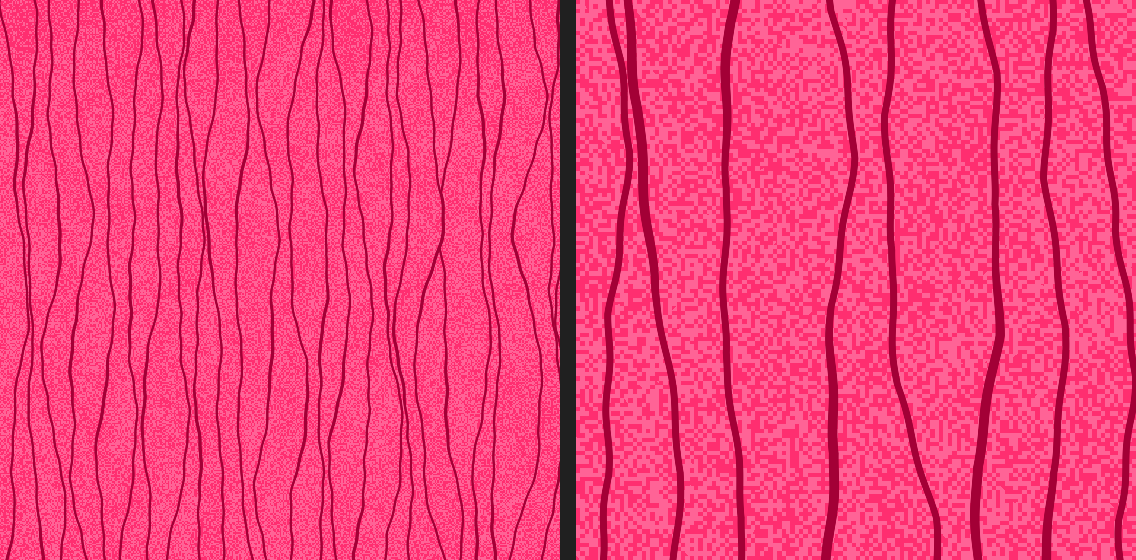
Left, the full canvas; right, a detail of the centre.
Give the GLSL for this texture, as a Shadertoy shader.

```glsl
// Pink speckled bark with thin dark upright strands that wander, meet and part.

#define STRANDS 24
#define HALF_WIDTH 0.0021
#define SWAY 0.028
#define BUNDLE_STEP 0.0014
#define GRAIN_CELLS 384.0
#define PATCH_DEPTH 0.13
#define LIGHT_PINK vec3(1.00, 0.39, 0.59)
#define DEEP_PINK vec3(1.00, 0.18, 0.44)
#define DARK_STRAND vec3(0.64, 0.00, 0.21)

const float TAU = 6.2831853;

float hash(vec2 p) {
    vec3 q = fract(vec3(p.xyx) * 0.1031);
    q += dot(q, q.yzx + 33.33);
    return fract((q.x + q.y) * q.z);
}

// Triangle wave from -1 to 1, gives the strands their small kinks.
float kink(float t) {
    return 4.0 * abs(fract(t) - 0.5) - 1.0;
}

// Free horizontal position of one strand at height y.
float strandPath(float id, float y) {
    float a = hash(vec2(id, 3.0));
    float b = hash(vec2(id, 11.0));
    float c = hash(vec2(id, 27.0));
    float x = (id + 0.2 + 0.6 * a) / float(STRANDS);
    float reach = SWAY * mix(0.25, 1.0, b * b);
    x += reach * sin(TAU * (y * (0.9 + 0.9 * c) + a));
    x += 0.007 * sin(TAU * (y * (2.1 + b) + c));
    x += 0.003 * kink(y * (4.5 + 2.0 * a) + b);
    x += 0.0010 * sin(TAU * (y * (13.0 + 5.0 * c) + a));
    return x + 0.006 * sin(5.0 * y + 0.8 * id);
}

// Coverage by all strands; a strand never passes its left neighbour,
// so crossing paths join into one slightly thicker stem.
float strandMask(vec2 p, float pixel) {
    float mask = 0.0;
    float previous = -1.0;
    for (int i = -2; i < STRANDS + 2; i++) {
        float id = float(i);
        float x = max(previous + BUNDLE_STEP, strandPath(id, p.y));
        float swell = sin(TAU * (p.y * 1.3 + hash(vec2(id, 41.0))));
        float halfWidth = HALF_WIDTH * (1.0 + 0.4 * smoothstep(0.6, 1.0, swell));
        float edge = abs(p.x - x) - halfWidth;
        mask = max(mask, 1.0 - smoothstep(-0.5 * pixel, 0.5 * pixel, edge));
        previous = x;
    }
    return mask;
}

// Broad soft patches from warped, layered sines.
float patches(vec2 p) {
    vec2 w = p + 0.05 * sin(p.yx * vec2(17.0, 23.0) + vec2(1.3, 4.1));
    float broad = sin(w.x * 31.0 + 2.0 * sin(w.y * 9.0)) * sin(w.y * 15.0 + 0.7);
    float fine = sin(w.x * 71.0 - w.y * 19.0) * sin(w.y * 37.0 + w.x * 13.0);
    return 0.6 * broad + 0.4 * fine;
}

// Fine speckle: each cell's noise less part of its four neighbours'.
float speckle(vec2 cell) {
    vec2 e = vec2(1.0, 0.0);
    float around = hash(cell + e.xy) + hash(cell - e.xy)
                 + hash(cell + e.yx) + hash(cell - e.yx);
    return hash(cell) - 0.5 - 0.15 * (around - 2.0);
}

void mainImage(out vec4 fragColor, in vec2 fragCoord) {
    vec2 p = fragCoord / iResolution.xy;
    float pixel = 1.0 / iResolution.x;

    // Two pinks, mixed by grain; the top is a little deeper.
    vec2 cell = floor(p * GRAIN_CELLS) + 7.0;
    float shade = PATCH_DEPTH * patches(p) - 0.02;
    shade += 0.16 * smoothstep(0.82, 1.0, p.y);
    vec3 color = mix(DEEP_PINK, LIGHT_PINK, step(shade, speckle(cell)));

    // Dark strands on top.
    color = mix(color, DARK_STRAND, strandMask(p, pixel));
    fragColor = vec4(color, 1.0);
}
```
